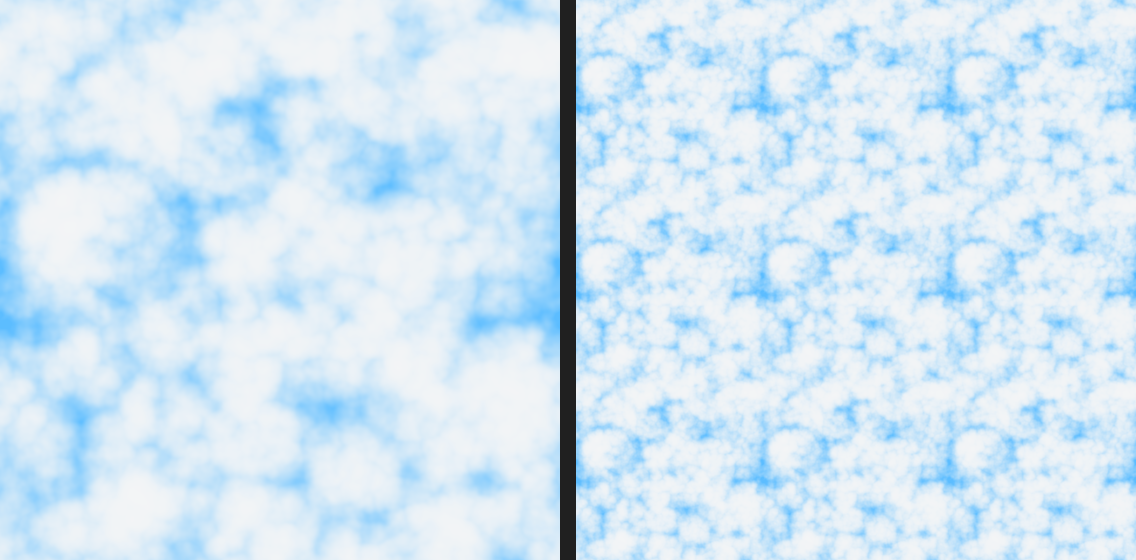
Left: one tile. Right: repeated 3 by 3.
A WebGL 1 fragment shader for this texture:

```glsl
precision highp float;

uniform vec2 u_resolution;

const vec3 CLOUD_WHITE = vec3(0.955, 0.960, 0.965);
const vec3 SKY_BLUE = vec3(0.360, 0.740, 1.000);

// Two random values per lattice cell; cells repeat after "period"
vec2 hashCell(vec2 cell, float period, float seed) {
  vec2 wrapped = floor(mod(cell + 0.5, period)) + seed;
  vec3 h = fract(wrapped.xyx * vec3(0.1031, 0.1030, 0.0973));
  h += dot(h, h.yzx + 33.33);
  return fract((h.xx + h.yz) * h.zy);
}

float cornerSlope(vec2 cell, vec2 local, vec2 corner, float period, float seed) {
  vec2 gradient = hashCell(cell + corner, period, seed) * 2.0 - 1.0;
  return dot(gradient, local - corner);
}

// Gradient noise that wraps
float gradientNoise(vec2 p, float period, float seed) {
  vec2 cell = floor(p);
  vec2 f = p - cell;
  vec2 w = f * f * f * (f * (f * 6.0 - 15.0) + 10.0);
  float low = mix(cornerSlope(cell, f, vec2(0.0, 0.0), period, seed),
                  cornerSlope(cell, f, vec2(1.0, 0.0), period, seed), w.x);
  float high = mix(cornerSlope(cell, f, vec2(0.0, 1.0), period, seed),
                   cornerSlope(cell, f, vec2(1.0, 1.0), period, seed), w.x);
  return mix(low, high, w.y);
}

// Soft squared distance to the nearest puff centre: 0 inside, high in gaps
float puffGap(vec2 p, float period, float seed, float sharpness) {
  vec2 cell = floor(p);
  vec2 f = p - cell;
  float sum = 0.0;
  for (int y = -1; y <= 1; y++) {
    for (int x = -1; x <= 1; x++) {
      vec2 offset = vec2(float(x), float(y));
      vec2 toCentre = offset + hashCell(cell + offset, period, seed) - f;
      sum += exp(-sharpness * dot(toCentre, toCentre));
    }
  }
  return -log(sum) / sharpness;
}

// Broad drifts with fine wisps
float driftField(vec2 uv, float frequency, float gain) {
  float sum = 0.0;
  float weight = 1.0;
  for (int i = 0; i < 5; i++) {
    float seed = 17.0 + 31.0 * float(i);
    vec2 shift = vec2(0.37, 0.71) * float(i);
    sum += weight * gradientNoise(uv * frequency + shift, frequency, seed);
    frequency *= 2.0;
    weight *= gain;
  }
  return sum;
}

// Round puffs carrying smaller puffs
float puffField(vec2 uv, float frequency, float gain) {
  float sum = 0.0;
  float weight = 1.0;
  for (int i = 0; i < 3; i++) {
    float seed = 211.0 + 43.0 * float(i);
    sum += weight * puffGap(uv * frequency, frequency, seed, 14.0);
    frequency *= 2.0;
    weight *= gain;
  }
  return sum;
}

// Flattens the cloud tops and keeps the gaps deep
float skyAmount(float thinness) {
  return clamp(0.187 * log(1.0 + exp(1.5 * thinness)), 0.0, 1.0);
}

void main() {
  vec2 uv = gl_FragCoord.xy / u_resolution;
  float drift = driftField(uv, 5.0, 0.55);
  float gaps = puffField(uv, 7.0, 0.6) - 0.372;
  float thinness = 3.7 * drift + 3.5 * gaps;
  gl_FragColor = vec4(mix(CLOUD_WHITE, SKY_BLUE, skyAmount(thinness)), 1.0);
}
```
